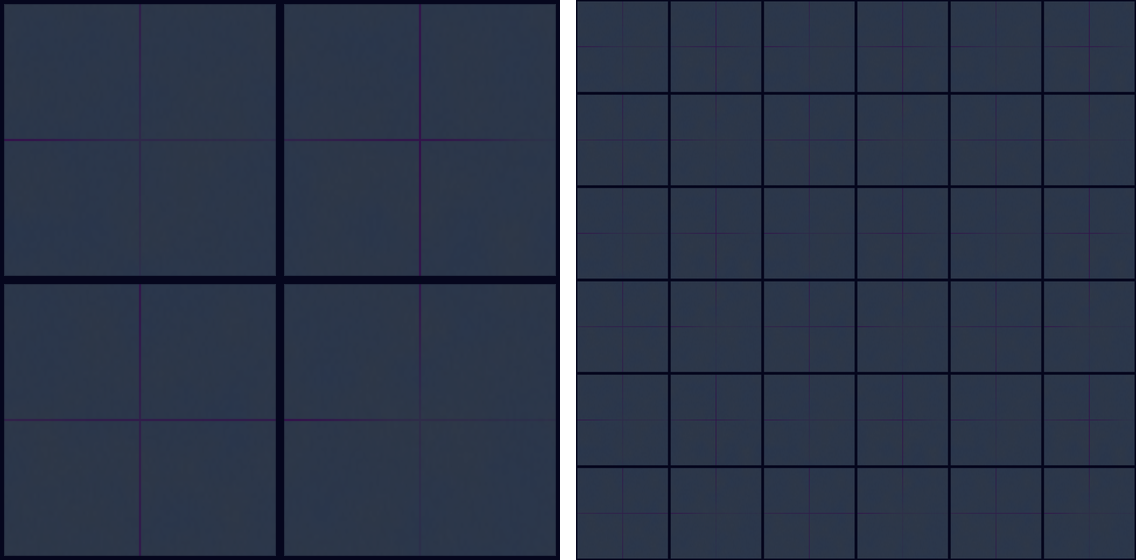
Left, the tile; right, the same tile 3 across and 3 down.
A Shadertoy shader for this pattern:

```glsl
// Slate panels in a square grid, parted by dark navy gaps and crossed by thin violet seams.
// Distances to the cell borders and centre lines draw the gaps and seams; wrapping
// value noise mottles the slate, and each seam fades smoothly along its panel.

#define PANELS 2.0
#define GAP_HALF 0.0076
#define SEAM_HALF 0.0021
#define SEAM_SOFT 0.0010
#define MOTTLE_PERIOD 12.0
#define MOTTLE_CONTRAST 1.5
#define GRAIN 0.006
#define SLATE_BLUE vec3(0.164, 0.213, 0.298)
#define SLATE_GREY vec3(0.179, 0.217, 0.281)
#define GAP_COLOR vec3(0.018, 0.022, 0.112)
#define SEAM_COLOR vec3(0.200, 0.070, 0.290)

float hash(vec2 cell) {
    uvec2 q = uvec2(cell) * uvec2(1597u, 3812u) + 77u;
    uint n = (q.x ^ (q.y * 2749u)) * 668265u;
    n = (n ^ (n >> 15)) * 73471u;
    n ^= n >> 13;
    return float(n & 65535u) / 65535.0;
}

// Value noise whose lattice wraps after a whole period.
float wrapNoise(vec2 uv, vec2 period) {
    vec2 p = uv * period;
    vec2 i = floor(p);
    vec2 f = fract(p);
    f = f * f * (3.0 - 2.0 * f);
    vec2 a = mod(i, period);
    vec2 b = mod(i + 1.0, period);
    return mix(mix(hash(a), hash(vec2(b.x, a.y)), f.x),
               mix(hash(vec2(a.x, b.y)), hash(b), f.x), f.y);
}

float mottle(vec2 uv) {
    float sum = 0.0;
    float weight = 0.5;
    vec2 period = vec2(MOTTLE_PERIOD);
    for (int octave = 0; octave < 4; octave++) {
        sum += weight * wrapNoise(uv, period);
        period *= 2.0;
        weight *= 0.55;
    }
    return sum;
}

// Seam strength eased through its start, middle and end values.
float fade(vec3 strength, float t) {
    float first = mix(strength.x, strength.y, smoothstep(0.0, 0.5, t));
    return mix(first, strength.z, smoothstep(0.5, 1.0, t));
}

// Wear of the seams in each panel, left to right and bottom to top.
vec2 seamWear(vec2 panel, vec2 t) {
    bool right = panel.x > 0.5;
    bool top = panel.y > 0.5;
    vec3 across = top ? (right ? vec3(0.55, 0.90, 0.10) : vec3(1.00, 0.40, 0.28))
                      : (right ? vec3(1.00, 0.30, 0.18) : vec3(0.60, 0.72, 0.75));
    vec3 upward = top ? (right ? vec3(0.90, 1.00, 0.88) : vec3(0.20, 0.38, 0.65))
                      : (right ? vec3(0.18, 0.28, 0.80) : vec3(0.78, 0.60, 0.85));
    return vec2(fade(upward, t.y), fade(across, t.x));
}

void mainImage(out vec4 fragColor, in vec2 fragCoord) {
    vec2 uv = fragCoord / iResolution.xy;
    float pixel = 1.0 / min(iResolution.x, iResolution.y);
    vec2 grid = uv * PANELS;
    vec2 panel = mod(floor(grid), 2.0);
    vec2 local = fract(grid);

    // Slate face
    float tone = clamp((mottle(uv) - 0.5) * MOTTLE_CONTRAST + 0.5, 0.0, 1.0);
    vec3 color = mix(SLATE_BLUE, SLATE_GREY, tone);
    color += GRAIN * (wrapNoise(uv, vec2(160.0, 96.0)) - 0.5);

    // Violet seams through the panel centres
    vec2 centerDist = abs(local - 0.5) / PANELS;
    float soft = max(SEAM_SOFT, 0.6 * pixel);
    vec2 seam = 1.0 - smoothstep(SEAM_HALF - soft, SEAM_HALF + soft, centerDist);
    seam *= seamWear(panel, local);
    color = mix(color, SEAM_COLOR, max(seam.x, seam.y));

    // Dark gaps along the panel borders
    vec2 borderDist = (0.5 - abs(local - 0.5)) / PANELS;
    float edge = min(borderDist.x, borderDist.y) - GAP_HALF;
    color = mix(GAP_COLOR, color, smoothstep(-0.6 * pixel, 0.6 * pixel, edge));

    fragColor = vec4(color, 1.0);
}
```
